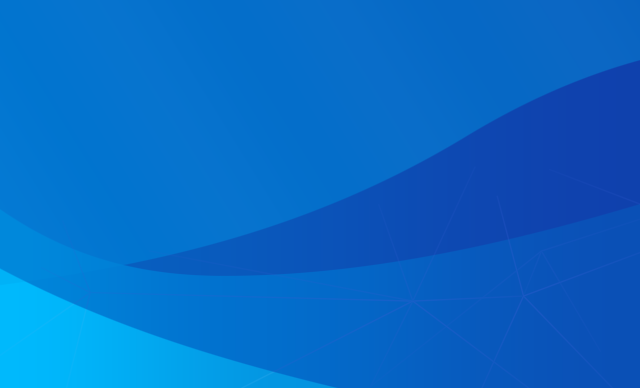
A WebGL 2 fragment shader for this background:

```glsl
#version 300 es
precision highp float;
// Layered blue waves with a faint network of straight lines over the lower half.
uniform vec2 u_resolution;
out vec4 fragColor;

// Cubic through points a and b with the given slopes, evaluated at x
float hermite(float x, vec2 a, float slopeA, vec2 b, float slopeB) {
    float w = b.x - a.x;
    float t = (x - a.x) / w;
    float s = t * t * (3.0 - 2.0 * t);
    float bend = t * (1.0 - t) * ((1.0 - t) * slopeA - t * slopeB);
    return mix(a.y, b.y, s) + w * bend;
}

float ridgeHeight(float x) {
    vec2 knee = vec2(0.729, 0.649);
    return x < knee.x ? hermite(x, vec2(0.0, 0.265), 0.22, knee, 1.0)
                      : hermite(x, knee, 1.0, vec2(1.0, 0.845), 0.45);
}

float waveHeight(float x) {
    vec2 trough = vec2(0.35, 0.289);
    return x < trough.x ? hermite(x, vec2(0.0, 0.461), -1.15, trough, 0.0)
                        : hermite(x, trough, 0.0, vec2(1.0, 0.474), 0.49);
}

float cornerHeight(float x) {
    return hermite(x, vec2(0.0, 0.308), -0.87, vec2(0.527, 0.0), -0.4);
}

// Coverage of the area below a curve
float below(float y, float curve) {
    float d = curve - y;
    return smoothstep(-0.7, 0.7, d / fwidth(d));
}

// Thin line that fades from a to b
float spoke(vec2 p, vec2 a, vec2 b) {
    vec2 aspect = vec2(u_resolution.x / u_resolution.y, 1.0);
    vec2 pa = (p - a) * aspect;
    vec2 ba = (b - a) * aspect;
    float t = clamp(dot(pa, ba) / dot(ba, ba), 0.0, 1.0);
    float line = 1.0 - smoothstep(0.0, 0.001 + 1.0 / u_resolution.y, length(pa - ba * t));
    return line * mix(1.0, 0.45, t);
}

float fan(vec2 p, vec2 hub, vec2 ends[4]) {
    float line = 0.0;
    for (int i = 0; i < 4; i++) line = max(line, spoke(p, hub, ends[i]));
    return line;
}

float network(vec2 p) {
    vec2 center = vec2(0.645, 0.224);
    vec2 right = vec2(0.818, 0.237);
    vec2 left = vec2(0.141, 0.246);
    vec2 low = vec2(0.579, 0.004);
    float line = fan(p, center, vec2[4](left, right, vec2(0.378, 0.0), vec2(0.826, 0.0)));
    line = max(line, 0.6 * fan(p, center,
        vec2[4](low, vec2(0.742, 0.569), vec2(0.592, 0.472), vec2(0.234, 0.353))));
    line = max(line, fan(p, right,
        vec2[4](vec2(1.0, 0.349), vec2(0.957, 0.0), vec2(0.777, 0.494), vec2(0.753, 0.0))));
    line = max(line, 0.5 * fan(p, vec2(0.846, 0.353),
        vec2[4](low, right, vec2(1.0, 0.435), vec2(0.938, 0.095))));
    line = max(line, 0.5 * fan(p, left,
        vec2[4](vec2(0.065, 0.31), vec2(0.0, 0.084), vec2(0.104, 0.0), vec2(0.098, 0.43))));
    return max(line, 0.5 * spoke(p, vec2(1.0, 0.474), vec2(0.859, 0.563)));
}

void main() {
    vec2 p = gl_FragCoord.xy / u_resolution;

    // Sky gradient with soft diagonal bands
    float diagonal = p.x * 0.8 + p.y * 0.3;
    vec3 color = mix(vec3(0.005, 0.485, 0.835), vec3(0.035, 0.4, 0.765), diagonal);
    color += vec3(0.008, 0.004, 0.003) * sin(diagonal * 22.0 - 1.5);

    // Dark ridge rising to the right
    float ridge = below(p.y, ridgeHeight(p.x));
    vec3 ridgeColor = mix(vec3(0.03, 0.37, 0.75), vec3(0.06, 0.255, 0.68),
                          smoothstep(0.15, 1.0, p.x));
    color = mix(color, ridgeColor, ridge);

    // Broad wave, brightest at the left and deeper toward the lower right
    float wave = below(p.y, waveHeight(p.x));
    vec3 waveColor = mix(vec3(0.0, 0.535, 0.86), vec3(0.005, 0.455, 0.815),
                         smoothstep(0.0, 0.4, p.x));
    waveColor = mix(waveColor, vec3(0.04, 0.325, 0.72), smoothstep(0.3, 1.0, p.x));
    waveColor -= vec3(0.0, 0.012, 0.006) * ridge;
    color = mix(color, waveColor, wave);

    // Cyan corner
    float corner = below(p.y, cornerHeight(p.x));
    vec3 cornerColor = mix(vec3(0.0, 0.725, 0.99), vec3(0.015, 0.58, 0.88),
                           smoothstep(0.0, 0.5, p.x));
    cornerColor -= vec3(0.0, 0.025, 0.02) * (1.0 - ridge);
    color = mix(color, cornerColor, corner);

    // Network lines, violet over blue and pale over cyan
    vec3 lineColor = mix(vec3(0.2, 0.36, 0.82), vec3(0.3, 0.7, 0.95), corner);
    color = mix(color, lineColor, 0.4 * network(p));

    fragColor = vec4(color, 1.0);
}
```
